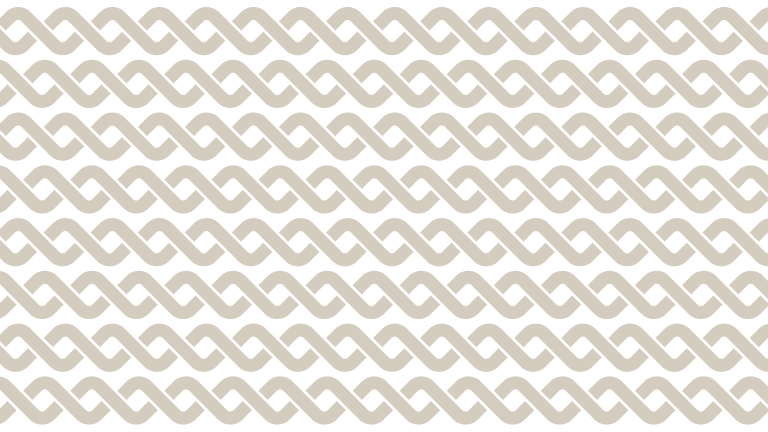
This pattern is drawn by a Shadertoy shader. Its source:

```glsl
// Rows of two-strand twisted rope in beige on white, every other row shifted sideways.

// Distance to one S-shaped strand: an arch, a falling diagonal and a trough.
float strandDistance(vec2 q, float pitch) {
    const float radius = 11.0, halfWidth = 6.5, gap = 2.7;

    // Half-turn symmetry: keep only the arch side.
    if (q.x > q.y) q = -q;
    vec2 r = q - vec2(-22.15, 6.6);

    // Quarter arc on top, straight 45 degree legs on both sides.
    float across = r.y > abs(r.x) ? length(r) : (abs(r.x) + r.y) * 0.70711;
    float d = abs(across - radius) - halfWidth;

    // The outer leg stops just short of the neighbouring diagonal.
    if (r.x < 0.0) {
        float legLength = pitch * 0.70711 - radius - halfWidth - gap;
        d = max(d, (-r.x - r.y) * 0.70711 - legLength);
    }
    return d;
}

void mainImage(out vec4 fragColor, in vec2 fragCoord) {
    // Canvas is 432 units high.
    float pixel = 432.0 / iResolution.y;
    vec2 p = fragCoord * pixel;
    const float pitch = 47.06, rowHeight = 52.77;

    // Eight rows counted from the top.
    float fromTop = 432.0 - p.y - 31.1;
    float row = clamp(floor(fromTop / rowHeight + 0.5), 0.0, 7.0);
    float y = row * rowHeight - fromTop;

    // Repeat along the row; strands reach into the adjacent cells.
    float x = p.x - 40.4 + 20.5 * mod(row, 2.0);
    x = mod(x + 0.5 * pitch, pitch) - 0.5 * pitch;
    float d = 1e3;
    for (int i = -1; i <= 1; i++) {
        d = min(d, strandDistance(vec2(x + float(i) * pitch, y), pitch));
    }

    float ink = clamp(0.5 - d / pixel, 0.0, 1.0);
    fragColor = vec4(mix(vec3(1.0), vec3(0.83, 0.80, 0.75), ink), 1.0);
}
```
